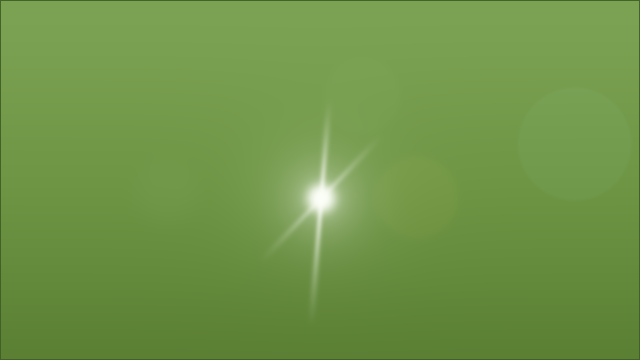
Give the GLSL for this background, as a Shadertoy shader.

```glsl
const vec3 TOP_GREEN = vec3(0.485, 0.635, 0.325);
const vec3 MID_GREEN = vec3(0.425, 0.580, 0.260);
const vec3 LOW_GREEN = vec3(0.350, 0.495, 0.200);
const vec3 EDGE_GREEN = vec3(0.250, 0.370, 0.150);
const vec3 GLOW_WHITE = vec3(0.985, 0.995, 0.965);

// Three-stop vertical gradient
vec3 backdrop(float y) {
    vec3 lower = mix(LOW_GREEN, MID_GREEN, smoothstep(-0.1, 0.55, y));
    return mix(lower, TOP_GREEN, smoothstep(0.35, 1.05, y));
}

// Faint disc with an adjustable soft rim
float lensDisc(vec2 p, vec2 center, float radius, float softness) {
    return 1.0 - smoothstep(radius - softness, radius + softness, length(p - center));
}

// Tapered ray running both ways from the star; reach = (forward, backward)
float ray(vec2 q, vec2 direction, vec2 reach, float width) {
    vec2 axis = normalize(direction);
    float along = dot(q, axis);
    float across = dot(q, vec2(-axis.y, axis.x));
    float t = clamp(abs(along) / (along > 0.0 ? reach.x : reach.y), 0.0, 1.0);
    float halfWidth = width * mix(0.8, 1.15, t);
    return exp(-across * across / (halfWidth * halfWidth)) * pow(1.0 - t, 1.2);
}

// Broad halo and a saturated core
float starGlow(float r) {
    float halo = 0.68 * exp(-r / 0.075);
    float core = exp(-pow(r / 0.040, 3.0));
    return mix(halo, 1.0, core);
}

// Thin dark frame along the canvas edges
float frameMask(vec2 p, vec2 size, float width) {
    vec2 inset = min(p, size - p);
    return 1.0 - smoothstep(0.3 * width, 1.3 * width, min(inset.x, inset.y));
}

void mainImage(out vec4 fragColor, in vec2 fragCoord) {
    vec2 size = vec2(iResolution.x / iResolution.y, 1.0);
    vec2 p = fragCoord / iResolution.y;
    vec2 star = vec2(0.502 * size.x, 0.449);
    vec2 q = p - star;

    vec3 color = backdrop(p.y);

    // Lens ghosts
    color += vec3(0.012, 0.016, 0.030) * lensDisc(p, vec2(0.898 * size.x, 0.600), 0.157, 0.006);
    color += vec3(0.024, 0.012, 0.004) * lensDisc(p, vec2(0.651 * size.x, 0.451), 0.115, 0.020);
    color += vec3(0.012, 0.010, 0.018) * lensDisc(p, vec2(0.260 * size.x, 0.463), 0.080, 0.050);
    color += vec3(0.008, 0.008, 0.012) * lensDisc(p, vec2(0.566 * size.x, 0.734), 0.105, 0.015);

    // Star and its two rays
    color = mix(color, GLOW_WHITE, starGlow(length(q)));
    color = mix(color, GLOW_WHITE, 0.72 * ray(q, vec2(0.08, 1.0), vec2(0.28, 0.36), 0.010));
    color = mix(color, GLOW_WHITE, 0.40 * ray(q, vec2(0.69, 0.72), vec2(0.25, 0.25), 0.010));

    color = mix(color, EDGE_GREEN, frameMask(p, size, 0.003));
    fragColor = vec4(color, 1.0);
}
```
